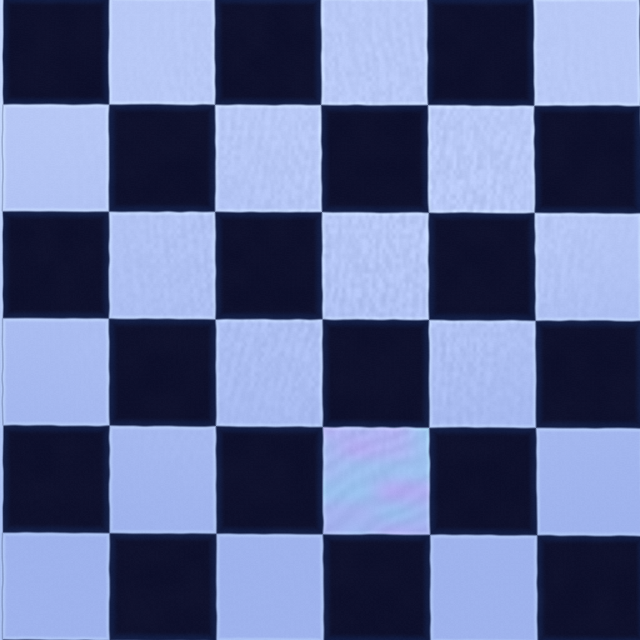
Write a three.js fragment shader that draws this pattern.

```glsl
varying vec2 vUv;

float hash(vec2 p) {
  return fract(sin(dot(p, vec2(127.1, 311.7))) * 43758.5453);
}

float noise(vec2 p) {
  vec2 i = floor(p), f = fract(p);
  f = f * f * (3.0 - 2.0 * f);
  return mix(mix(hash(i), hash(i + vec2(1.0, 0.0)), f.x),
             mix(hash(i + vec2(0.0, 1.0)), hash(i + vec2(1.0, 1.0)), f.x), f.y);
}

// Slightly tilted, keystoned board: columns count rightward, rows downward
vec2 boardCoord(vec2 uv) {
  float down = 1.0 - uv.y;
  return vec2((uv.x - 0.004) / mix(0.1659, 0.1672, down),
              (down + 0.0045 - 0.0019 * uv.x) / mix(0.1673, 0.168, uv.x));
}

vec3 lightSquare(vec2 uv, vec2 board, vec2 cell, float edge) {
  vec3 color = mix(vec3(0.62, 0.70, 0.93), vec3(0.72, 0.785, 0.965),
                   smoothstep(0.05, 0.85, uv.y + 0.25 * (noise(uv * 3.0) - 0.5)));

  // Moire ripples and speckle, strongest toward the upper middle
  float wear = smoothstep(0.6, 0.1, distance(uv, vec2(0.55, 0.67)));
  wear *= 0.5 + 0.5 * hash(cell + 4.0);
  float slant = (hash(cell) - 0.4) * 0.7;
  float warp = noise(board * 3.0) * 5.0;
  float ripple = sin((board.x + slant * board.y) * 65.0 + warp);
  ripple *= noise(board * vec2(7.0, 4.0));
  float speckle = noise(uv * vec2(190.0, 130.0)) - 0.5;
  color += wear * (0.022 * ripple + 0.065 * speckle);

  // Faint pink and green iridescence in a single square
  float tinted = 1.0 - step(0.5, distance(cell, vec2(3.0, 4.0)));
  float sheen = noise(board * vec2(3.0, 5.0) + 2.0) - 0.5;
  float bands = sin(dot(board, vec2(18.0, 34.0)) + warp);
  color += tinted * (vec3(0.10, -0.10, 0.01) * sheen + 0.012 * bands);

  // Bright rim
  return color + vec3(0.06, 0.07, 0.03) * smoothstep(0.045, 0.012, edge);
}

vec3 darkSquare(vec2 board, float edge) {
  float rim = smoothstep(0.09, 0.015, edge);
  vec3 color = mix(vec3(0.055, 0.065, 0.175), vec3(0.07, 0.115, 0.265), rim);
  return color + 0.012 * (noise(board * 5.0) - 0.5);
}

void main() {
  vec2 board = boardCoord(vUv);
  board += 0.008 * (vec2(noise(board * 9.0), noise(board * 9.0 + 31.0)) - 0.5);
  vec2 cell = floor(board);
  vec2 border = 0.5 - abs(fract(board) - 0.5);
  float edge = min(border.x, border.y);

  // Alternating squares with soft edges and a light left margin
  float parity = 1.0 - 2.0 * mod(cell.x + cell.y, 2.0);
  float dark = smoothstep(-0.014, 0.014, parity * edge);
  dark *= smoothstep(-0.014, 0.014, board.x);

  vec3 color = mix(lightSquare(vUv, board, cell, edge), darkSquare(board, edge), dark);
  color += 0.012 * (hash(floor(vUv * 512.0)) - 0.5);
  gl_FragColor = vec4(color, 1.0);
}
```
